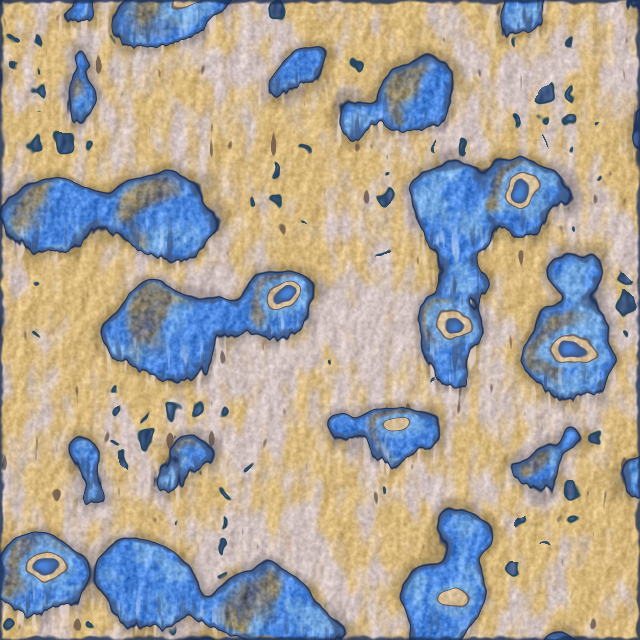
A WebGL 1 fragment shader for this texture:

```glsl
precision highp float;
uniform vec2 u_resolution;

const float BLOB_GRID = 5.3;
const float BLOB_SHARE = 0.80;
const float SPECK_GRID = 24.0;
const float FRAME = 0.004;
const float RELIEF = 0.17;
const float GRAIN = 0.10;
const vec3 CREAM = vec3(0.84, 0.72, 0.49);
const vec3 PINK_GREY = vec3(0.82, 0.76, 0.75);
const vec3 BLUE = vec3(0.29, 0.52, 0.86);
const vec3 LIGHT_BLUE = vec3(0.45, 0.65, 0.87);
const vec3 SLATE = vec3(0.25, 0.34, 0.50);
const vec3 NAVY = vec3(0.10, 0.17, 0.31);
const vec3 OCHRE = vec3(0.51, 0.47, 0.40);
const vec3 TEAL = vec3(0.15, 0.28, 0.36);
const vec3 UMBER = vec3(0.36, 0.29, 0.27);

vec2 hash2(vec2 p) {
  vec3 h = fract(p.xyx * vec3(0.1031, 0.1030, 0.0973));
  h += dot(h, h.yzx + 33.33);
  return fract((h.xx + h.yz) * h.zy);
}

float corner(vec2 cell, vec2 offset) {
  float a = 6.2832 * hash2(cell).x;
  return dot(vec2(cos(a), sin(a)), offset);
}

// Gradient noise
float noise(vec2 p) {
  vec2 i = floor(p), f = fract(p), e = vec2(1, 0);
  vec2 u = f * f * (3.0 - 2.0 * f);
  return mix(mix(corner(i, f), corner(i + e, f - e), u.x),
             mix(corner(i + e.yx, f - e.yx), corner(i + 1.0, f - 1.0), u.x), u.y);
}

vec2 noise2(vec2 p) { return vec2(noise(p), noise(p + 41.7)); }

float smoothMin(float a, float b) {
  float h = max(0.08 - abs(a - b), 0.0);
  return min(a, b) - h * h * 3.1;
}

// Merged bodies with lumpy tails, the nearest one's frame and blended height
float blobField(vec2 p, out vec2 local, out float radius, out vec2 traits, out float height) {
  vec2 g = p * BLOB_GRID;
  float field = 1.0, nearest = 9.0, total = 1e-4;
  local = vec2(9); radius = 0.3; traits = vec2(0); height = 0.0;
  for (int k = 0; k < 9; k++) {
    vec2 cell = floor(g) + vec2(mod(float(k), 3.0), floor(float(k) / 3.0)) - 1.0;
    vec2 place = hash2(cell + 23.0), kind = hash2(cell + 57.0);
    if (kind.x > BLOB_SHARE) continue;
    vec2 q = g - cell - mix(vec2(0.22), vec2(0.78), place);
    float r = mix(0.15, 0.42, kind.y);
    float a = 2.2 * place.x - 0.4 + 3.1416 * step(0.5, place.y);
    vec2 dir = vec2(cos(a), sin(a));
    float reach = r * mix(0.6, 2.0, fract(place.y * 7.0));
    float t = clamp(dot(q, dir) / reach, 0.0, 1.0);
    float body = length(vec2(dot(q, dir) * 0.88, dot(q, vec2(-dir.y, dir.x)) * 1.12)) - r;
    float tail = length(q - dir * reach * t) - r * (0.43 + 0.13 * cos(6.0 * t));
    float shape = smoothMin(body, tail);
    field = smoothMin(field, shape);
    float weight = exp(-14.0 * shape);
    height += weight * q.y / r;
    total += weight;
    if (body < nearest) {
      nearest = body; local = q / r; radius = r; traits = hash2(cell + 91.0);
    }
  }
  height /= total;
  return field / BLOB_GRID;
}

// Small clustered flecks
float speckField(vec2 p) {
  vec2 g = p * SPECK_GRID, cell = floor(g), h = hash2(cell + 13.0);
  float cluster = smoothstep(0.0, 0.4, noise(p * 5.0 + 3.0));
  float r = mix(0.08, 0.34, h.x * h.x);
  vec2 q = g - cell - mix(vec2(0.35), vec2(0.65), h.yx);
  return h.y < 0.05 + 0.6 * cluster ? (length(q * vec2(1.1, 0.8)) - r) / SPECK_GRID : 1.0;
}

float relief(vec2 p) {
  return noise(p * vec2(45, 20)) + 0.5 * noise(p * vec2(100, 55));
}

void main() {
  float px = 1.0 / min(u_resolution.x, u_resolution.y);
  vec2 p = gl_FragCoord.xy * px, q, traits;
  vec2 rough = noise2(p * 24.0), fine = noise2(p * 70.0);
  vec2 warped = p + 0.034 * noise2(p * 9.0) + 0.014 * rough + 0.003 * fine;
  float radius, height;
  float d = blobField(warped, q, radius, traits, height);
  float lower = smoothstep(0.1, -0.8, height);
  float streak = noise(p * vec2(85, 12)) + 0.5 * noise(p * vec2(160, 28));
  d += 0.009 * lower * streak;
  float slope = relief(p) - relief(p + vec2(-0.004, 0.005));
  float grain = noise(p * vec2(150, 130)) + 0.6 * noise(p * 235.0);
  float texture = RELIEF * slope + GRAIN * grain;

  // Mottled plaster with upright chips
  float patches = 0.8 * (noise(p * vec2(4.5, 3.5) + 9.0) + noise(p * vec2(20, 11)))
                + 0.6 * noise(p * vec2(52, 24));
  vec3 ground = mix(PINK_GREY, CREAM, smoothstep(-0.32, 0.28, patches)) + texture;
  ground *= 1.0 - 0.22 * smoothstep(0.02, 0.0, d + 0.008 * rough.x);
  float runs = smoothstep(0.05, 0.0, d) * lower * smoothstep(0.15, 0.4, streak);
  ground = mix(ground, PINK_GREY + 0.1, 0.7 * runs);
  float chip = noise(p * vec2(62, 24) + 70.0);
  ground = mix(ground, UMBER, 0.75 * smoothstep(0.44, 0.53, chip));

  // Blue glaze with ochre stain and pale runs
  float wash = noise(p * 17.0) + 0.4 * rough.x + 0.3 * fine.y;
  vec3 glaze = mix(BLUE, LIGHT_BLUE, smoothstep(-0.05, 0.35, wash));
  float stain = smoothstep(-0.2, 0.4, dot(q, vec2(-0.75, 0.5)) + 0.6 * rough.y);
  stain *= smoothstep(1.0, 0.7, length(q)) * step(0.25, traits.y);
  vec3 ochre = OCHRE + vec3(0.2, 0.12, -0.1) * (rough.x + 0.6 * fine.x);
  glaze = mix(glaze, ochre, 0.9 * stain);
  float hole = length((q - 0.14) * vec2(1, 1.3)) - mix(0.3, 0.5, traits.y);
  hole *= radius / BLOB_GRID;
  float hasHole = step(0.4, traits.x) * step(0.25, radius);
  glaze = mix(glaze, LIGHT_BLUE, 0.9 * hasHole * smoothstep(0.02, 0.009, hole));
  glaze += 1.4 * texture;
  glaze = mix(glaze, vec3(0.72, 0.81, 0.94), 0.75 * lower * smoothstep(0.25, 0.5, streak));
  glaze = mix(glaze, SLATE, 0.8 * lower * smoothstep(0.15, 0.42, -streak));

  // Ringed opening, sometimes with a blue core
  vec3 inner = mix(PINK_GREY, CREAM, 0.6) + texture;
  float core = step(0.7, traits.x) * smoothstep(px, -px, hole + 0.01);
  inner = mix(inner, mix(SLATE, BLUE, smoothstep(-0.01, -0.024, hole)), core);
  glaze = mix(glaze, inner, hasHole * smoothstep(px, -px, hole));
  glaze = mix(glaze, UMBER, 0.8 * hasHole * smoothstep(0.0025, 0.0, abs(hole)));

  // Dark rim and flecks
  glaze = mix(glaze, SLATE, 0.85 * smoothstep(-0.011, -0.004, d + 0.005 * fine.x));
  glaze = mix(glaze, NAVY, 0.9 * smoothstep(-0.004, -0.001, d));
  vec3 color = mix(ground, glaze, smoothstep(px, -px, d));
  float speck = speckField(p + 0.016 * noise2(p * 40.0) + 0.004 * fine);
  vec3 fleck = mix(TEAL, SLATE + 0.3 * slope, smoothstep(-0.002, -0.006, speck));
  color = mix(color, fleck, smoothstep(px, -px, speck) * smoothstep(0.0, 0.01, d));

  // Worn dark frame
  vec2 margin = min(p, u_resolution * px - p);
  float edge = min(margin.x, margin.y) + 0.006 * rough.x + 0.004 * fine.y;
  color = mix(color, NAVY, 0.8 * smoothstep(FRAME + 0.003, FRAME - 0.003, edge));
  gl_FragColor = vec4(clamp(color, 0.0, 1.0), 1.0);
}
```
